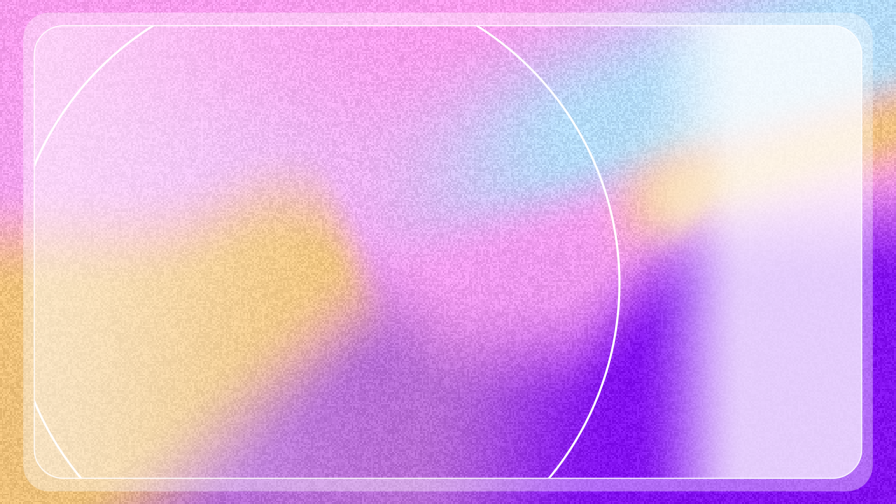
A Shadertoy shader for this background:

```glsl
// Grainy pastel gradient behind a frosted glass panel with a thin white arc.

#define PINK   vec3(0.97, 0.61, 0.93)
#define LILAC  vec3(0.93, 0.70, 0.95)
#define BLUE   vec3(0.71, 0.86, 0.97)
#define GOLD   vec3(0.94, 0.77, 0.46)
#define MAUVE  vec3(0.72, 0.43, 0.84)
#define VIOLET vec3(0.51, 0.07, 0.94)
#define GRAIN_AMOUNT 0.11
#define GRAIN_CELLS  288.0
#define FRAME_VEIL   0.38
#define LINE_WIDTH   0.0042

float hash(vec2 cell) {
    vec3 q = fract(vec3(cell.xyx) * 0.1031);
    q += dot(q, q.yzx + 33.33);
    return fract((q.x + q.y) * q.z);
}

float bell(float x) { return exp(-x * x); }

// 1 where d is well below zero, fading to 0 across +-softness
float below(float d, float softness) {
    return 1.0 - smoothstep(-softness, softness, d);
}

float roundedBox(vec2 p, vec2 halfSize, float radius) {
    vec2 q = abs(p) - halfSize + radius;
    return length(max(q, 0.0)) + min(max(q.x, q.y), 0.0) - radius;
}

// Soft colour fields, in units of the canvas height
vec3 backdrop(vec2 p) {
    vec3 col = mix(PINK, LILAC, bell(length((p - vec2(0.55, 0.66)) / vec2(0.5, 0.2))));

    // Diagonal blue stream, rising to the right
    float blueFloor = 0.57 + 0.3 * (p.x - 1.0);
    float blueRoof = 0.79 + 0.43 * (p.x - 0.88);
    float blue = below(blueFloor - p.y, 0.075) * below(p.y - blueRoof, 0.15);
    blue *= smoothstep(0.65, 1.15, p.x);
    col = mix(col, BLUE, blue);

    // Warm orchid tone under the stream
    float orchid = bell(length((p - vec2(1.08, 0.43)) / vec2(0.27, 0.13)));
    col = mix(col, vec3(0.92, 0.59, 0.94), 0.8 * orchid);

    // Violet floor, mauve on the left and deep on the right
    float violetTop = 0.31 + 0.09 * bell((p.x - 0.74) / 0.12)
                    + 0.25 * smoothstep(1.1, 1.45, p.x);
    vec3 violet = mix(MAUVE, VIOLET, smoothstep(0.78, 1.2, p.x - 0.25 * p.y));
    col = mix(col, violet, below(p.y - violetTop, 0.13));

    // Gold ridge between the blue and the violet
    float ridge = bell((p.y - blueFloor + 0.055) / 0.075);
    col = mix(col, GOLD, 0.9 * ridge * smoothstep(1.17, 1.36, p.x));

    // Gold dune on the left
    float duneTop = 0.53 + 0.08 * bell((p.x - 0.56) / 0.16)
                  - 0.25 * smoothstep(0.62, 0.85, p.x);
    float dune = below(p.y - duneTop, 0.11) * below(p.x - 0.3 - 1.05 * p.y, 0.16);
    return mix(col, GOLD, 0.95 * dune);
}

void mainImage(out vec4 fragColor, in vec2 fragCoord) {
    vec2 p = fragCoord / iResolution.y;
    float aa = 0.75 / iResolution.y;
    vec2 middle = vec2(0.5 * iResolution.x / iResolution.y, 0.5);

    vec3 col = backdrop(p);
    col += GRAIN_AMOUNT * (hash(floor(p * GRAIN_CELLS)) - 0.5);

    // Panel shapes
    float outer = roundedBox(p - middle, vec2(middle.x - 0.046, 0.475), 0.052);
    float inner = roundedBox(p - middle, vec2(middle.x - 0.068, 0.449), 0.058);
    float inPanel = below(outer, aa);
    float inGlass = below(inner, aa);

    // White veil: even on the frame, strongest at both sides of the glass
    float glassVeil = 0.54 * (1.0 - smoothstep(0.0, 0.8, p.x))
                    + 0.79 * smoothstep(1.25, 1.48, p.x);
    col = mix(col, vec3(1.0), inPanel * mix(FRAME_VEIL, glassVeil, inGlass));

    // Pale petal with a crisp right side
    float petalEdge = length(p - vec2(1.12, 0.72)) - 0.305;
    float petal = bell(length((p - vec2(1.36, 0.61)) / vec2(0.1, 0.085)));
    col = mix(col, vec3(0.99, 0.91, 0.81), 0.65 * petal * below(petalEdge, 0.025));

    // Outline and arc
    float outline = below(abs(inner) - 0.3 * LINE_WIDTH, aa);
    float arc = abs(length(p - vec2(0.625, 0.4375)) - 0.604);
    float arcLine = below(arc - 0.5 * LINE_WIDTH, aa) * inGlass;
    col = mix(col, vec3(1.0), max(0.85 * outline, arcLine));

    fragColor = vec4(clamp(col, 0.0, 1.0), 1.0);
}
```
